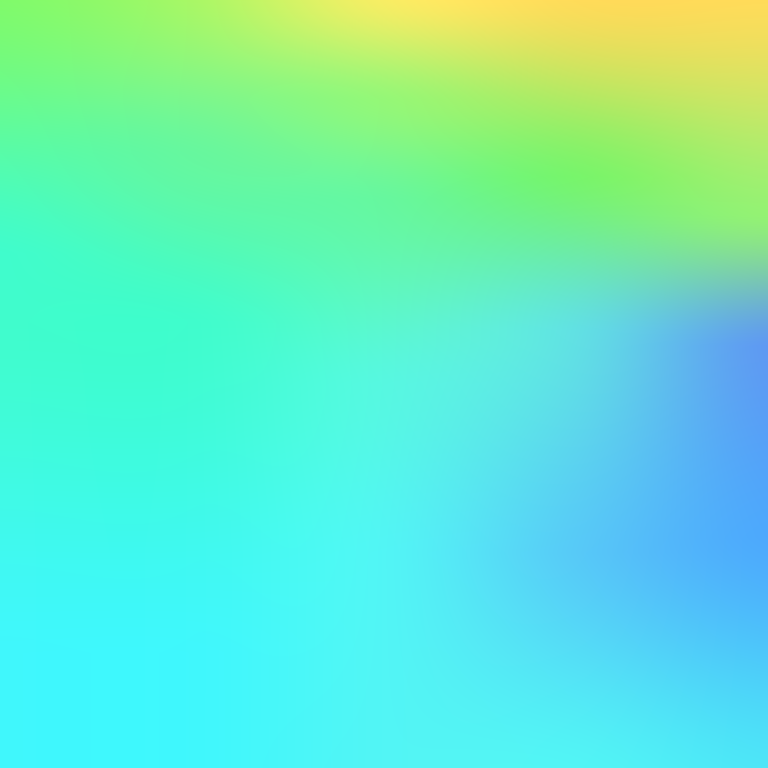
Give the GLSL for this background, as a Shadertoy shader.

```glsl
// A soft mesh gradient: amber and lime above, mint and cyan at the left,
// blue at the right. Five vertical colour ribbons are evaluated at equal
// steps across the canvas and joined sideways by a cubic spline.

const int RIBBONS = 5;
const float EASE = 0.5;   // 0 = straight ramps, 1 = fully eased ramps

const vec3 AMBER      = vec3(1.00, 0.86, 0.35);
const vec3 LEMON      = vec3(0.97, 0.93, 0.39);
const vec3 CHARTREUSE = vec3(0.66, 0.97, 0.40);
const vec3 LIME       = vec3(0.50, 0.98, 0.42);
const vec3 LEAF       = vec3(0.47, 0.96, 0.42);
const vec3 PALE_LEAF  = vec3(0.58, 0.95, 0.45);
const vec3 SPRING     = vec3(0.40, 0.97, 0.62);
const vec3 MINT       = vec3(0.25, 0.99, 0.80);
const vec3 AQUA       = vec3(0.34, 0.97, 0.88);
const vec3 CYAN       = vec3(0.25, 0.97, 0.99);
const vec3 SOFT_CYAN  = vec3(0.32, 0.96, 0.96);
const vec3 ICE        = vec3(0.38, 0.88, 0.89);
const vec3 SKY        = vec3(0.34, 0.79, 0.97);
const vec3 PERIWINKLE = vec3(0.37, 0.60, 0.95);
const vec3 AZURE      = vec3(0.30, 0.66, 0.99);
const vec3 LAGOON     = vec3(0.30, 0.90, 0.97);

// Heights of the second to fifth colour, measured down from the top
const vec4 STOPS_LEFT   = vec4(0.33, 0.42, 0.85, 1.00);
const vec4 STOPS_INNER  = vec4(0.20, 0.42, 0.85, 1.00);
const vec4 STOPS_CENTRE = vec4(0.13, 0.26, 0.50, 0.72);
const vec4 STOPS_OUTER  = vec4(0.23, 0.43, 0.72, 1.00);
const vec4 STOPS_RIGHT  = vec4(0.28, 0.45, 0.70, 1.00);

// Partly eased progress of x between two heights
float progress(float start, float end, float x) {
    float t = clamp((x - start) / (end - start), 0.0, 1.0);
    return mix(t, t * t * (3.0 - 2.0 * t), EASE);
}

// Five-colour vertical ramp
vec3 ribbon(float depth, vec4 stops, vec3 a, vec3 b, vec3 c, vec3 d, vec3 e) {
    vec3 colour = mix(a, b, progress(0.0, stops.x, depth));
    colour = mix(colour, c, progress(stops.x, stops.y, depth));
    colour = mix(colour, d, progress(stops.y, stops.z, depth));
    return mix(colour, e, progress(stops.z, stops.w, depth));
}

// Catmull-Rom curve from b to c
vec3 spline(vec3 a, vec3 b, vec3 c, vec3 d, float t) {
    vec3 slope = c - a;
    vec3 bend = 2.0 * a - 5.0 * b + 4.0 * c - d;
    vec3 twist = 3.0 * (b - c) + d - a;
    return b + 0.5 * t * (slope + t * (bend + t * twist));
}

void mainImage(out vec4 fragColor, in vec2 fragCoord) {
    vec2 uv = fragCoord / iResolution.xy;
    float depth = 1.0 - uv.y;

    // Ribbons from left to right
    vec3 ribbons[RIBBONS];
    ribbons[0] = ribbon(depth, STOPS_LEFT, LIME, MINT, MINT, CYAN, CYAN);
    ribbons[1] = ribbon(depth, STOPS_INNER, CHARTREUSE, SPRING, MINT, CYAN, CYAN);
    ribbons[2] = ribbon(depth, STOPS_CENTRE, LEMON, mix(CHARTREUSE, SPRING, 0.3),
                        SPRING, AQUA, SOFT_CYAN);
    ribbons[3] = ribbon(depth, STOPS_OUTER, AMBER, LEAF, ICE, SKY, SOFT_CYAN);
    ribbons[4] = ribbon(depth, STOPS_RIGHT, AMBER, PALE_LEAF, PERIWINKLE, AZURE, LAGOON);

    // Join the neighbouring ribbons
    float column = uv.x * float(RIBBONS - 1);
    int i = clamp(int(column), 0, RIBBONS - 2);
    vec3 colour = spline(ribbons[max(i - 1, 0)], ribbons[i], ribbons[i + 1],
                         ribbons[min(i + 2, RIBBONS - 1)], column - float(i));

    fragColor = vec4(clamp(colour, 0.0, 1.0), 1.0);
}
```
